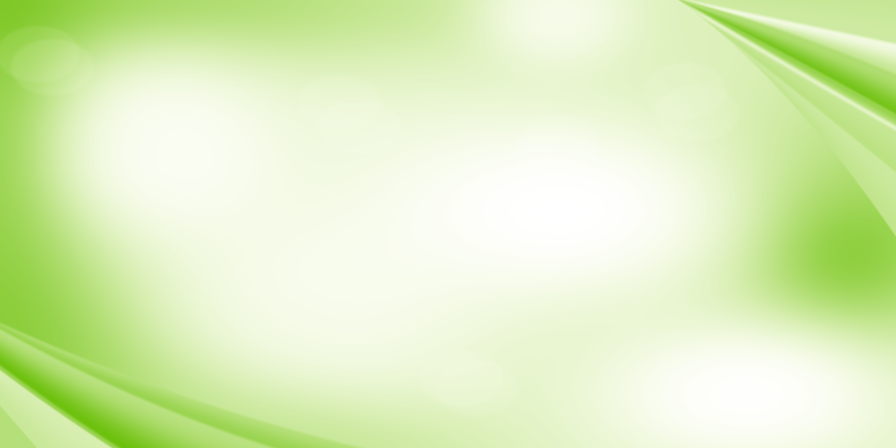
Give the GLSL for this background, as a WebGL 2 fragment shader.

```glsl
#version 300 es
precision highp float;
// Soft green and white glow background with silky ribbons in two corners.

uniform vec2 u_resolution;
out vec4 outColor;

// Light removed from white at full greenness, and how early each channel fades
const vec3 GREEN_ABSORPTION = vec3(0.56, 0.24, 0.93);
const vec3 GREEN_CURVE = vec3(1.0, 1.0, 0.87);
const float BASE_TINT = 0.19;
const float EDGE_SOFTNESS = 0.010;
const float RIM_WIDTH = 0.006;

// Ribbon edges as quadratics: height = c.x + c.y * x + c.z * x * x
const vec3 LOW_VEIL = vec3(0.284, -0.45, 0.13);
const vec3 LOW_FOLD = vec3(0.27, -0.55, 0.19);
const vec3 LOW_RIM = vec3(0.18, -0.75, 0.22);
const vec3 LOW_CORNER = vec3(0.10, -1.15, 0.0);

const float TOP_START = 1.51;
const vec3 TOP_VEIL = vec3(1.0, -0.72, -0.75);
const vec3 TOP_FOLD = vec3(1.0, -0.77, -0.05);
const vec3 TOP_RIM = vec3(1.0, -0.60, 0.03);
const vec3 TOP_DARK = vec3(1.0, -0.50, -0.06);
const vec3 TOP_SHEEN = vec3(1.0, -0.28, -0.14);
const vec3 TOP_CORNER = vec3(1.0, -0.21, 0.0);

// Faint lens discs, scattered around a few cluster centres
const int CLUSTERS = 5;
const int DISCS_PER_CLUSTER = 2;
const vec2 CLUSTER_CENTER[CLUSTERS] = vec2[](
    vec2(0.15, 0.86), vec2(0.79, 0.74), vec2(1.54, 0.765),
    vec2(1.28, 0.69), vec2(1.03, 0.17));
const vec2 DISC_RADIUS = vec2(0.094, 0.064);
const vec2 DISC_SPREAD = vec2(0.13, 0.08);
const float DISC_LIGHT = 0.10;

float hash(vec2 p) {
    return fract(sin(dot(p, vec2(127.1, 311.7))) * 43758.5453);
}

float glow(vec2 p, vec2 center, vec2 radius) {
    vec2 d = (p - center) / radius;
    return exp(-dot(d, d));
}

// Flatter core than glow(), with a softly rounded border
float cloud(vec2 p, vec2 center, vec2 radius) {
    vec2 d = (p - center) / radius;
    return exp(-pow(dot(d, d), 1.4));
}

float curve(vec3 c, float x) {
    return c.x + x * (c.y + x * c.z);
}

// Paints beyond one edge, grading greenness towards the next edge
float ribbon(float green, vec2 p, vec3 edge, vec3 next, float side, vec2 shade) {
    float depth = (p.y - curve(edge, p.x)) * side;
    float span = (curve(next, p.x) - curve(edge, p.x)) * side;
    float t = smoothstep(0.0, 1.0, depth / max(span, 0.004));
    return mix(green, mix(shade.x, shade.y, t), smoothstep(0.0, EDGE_SOFTNESS, depth));
}

float rim(vec2 p, vec3 edge) {
    float d = (p.y - curve(edge, p.x)) / RIM_WIDTH;
    return exp(-d * d);
}

float background(vec2 p) {
    // Green haze gathered along the borders
    float leftWidth = 0.19 + 0.13 * smoothstep(0.65, 0.25, p.y);
    float left = 0.67 * exp(-pow(p.x / leftWidth, 2.0));
    float top = 0.62 * exp(-pow((1.0 - p.y) / 0.14, 2.0) - pow(p.x / 0.95, 2.0));
    float right = 0.64 * glow(p, vec2(1.89, 0.43), vec2(0.20, 0.16));
    float rightHaze = 0.38 * glow(p, vec2(2.0, 0.57), vec2(0.36, 0.33));
    float low = (p.y - curve(LOW_VEIL, p.x)) / 0.14;
    float lowHaze = 0.30 * exp(-low * low) * smoothstep(1.4, 0.6, p.x);

    float clear = (1.0 - BASE_TINT) * (1.0 - left) * (1.0 - top);
    clear *= (1.0 - right) * (1.0 - rightHaze) * (1.0 - lowHaze);
    float green = 1.0 - clear;

    // White clouds
    green *= 1.0 - 0.80 * cloud(p, vec2(0.37, 0.67), vec2(0.28, 0.23));
    green *= 1.0 - 0.65 * cloud(p, vec2(0.72, 0.31), vec2(0.41, 0.23));
    green *= 1.0 - 0.40 * cloud(p, vec2(0.82, 0.58), vec2(0.42, 0.24));
    green *= 1.0 - cloud(p, vec2(1.25, 0.53), vec2(0.41, 0.21));
    green *= 1.0 - 0.75 * cloud(p, vec2(1.24, 0.97), vec2(0.19, 0.13));
    green *= 1.0 - 0.97 * cloud(p, vec2(1.67, 0.12), vec2(0.35, 0.17));
    return green;
}

float discs(vec2 p, float green) {
    for (int i = 0; i < CLUSTERS; i++) {
        for (int j = 0; j < DISCS_PER_CLUSTER; j++) {
            vec2 seed = vec2(float(i), float(j));
            vec2 jitter = vec2(hash(seed), hash(seed + 7.3)) - 0.5;
            vec2 d = (p - CLUSTER_CENTER[i] - jitter * DISC_SPREAD) / DISC_RADIUS;
            green *= 1.0 - DISC_LIGHT * smoothstep(1.06, 0.90, length(d));
        }
    }
    return green;
}

void main() {
    vec2 p = gl_FragCoord.xy / u_resolution * vec2(2.0, 1.0);
    float green = discs(p, background(p));

    // Lower left ribbons, from the veil inward to the corner
    green = ribbon(green, p, LOW_VEIL, LOW_FOLD, -1.0, vec2(0.50, 0.70));
    green = ribbon(green, p, LOW_FOLD, LOW_RIM, -1.0, vec2(0.48, 1.04));
    green = ribbon(green, p, LOW_RIM, LOW_CORNER, -1.0, vec2(0.28, 0.38));
    green = ribbon(green, p, LOW_CORNER, LOW_CORNER, -1.0, vec2(0.45, 0.52));
    green *= 1.0 - 0.3 * rim(p, LOW_RIM);

    // Upper right ribbons, fanning out from one point on the top border
    vec2 q = vec2(max(p.x - TOP_START, 0.0), p.y);
    green = ribbon(green, q, TOP_VEIL, TOP_FOLD, 1.0, vec2(0.44, 0.36));
    green = ribbon(green, q, TOP_FOLD, TOP_RIM, 1.0, vec2(0.48, 0.40));
    green = ribbon(green, q, TOP_RIM, TOP_DARK, 1.0, vec2(0.45, 0.72));
    green = ribbon(green, q, TOP_DARK, TOP_SHEEN, 1.0, vec2(0.98, 0.55));
    green = ribbon(green, q, TOP_SHEEN, TOP_CORNER, 1.0, vec2(0.42, 0.10));
    green = ribbon(green, q, TOP_CORNER, vec3(1.05, 0.0, 0.0), 1.0, vec2(0.34, 0.42));
    green *= 1.0 - 0.5 * rim(q, TOP_RIM) * smoothstep(0.0, 0.08, q.x);

    vec3 absorbed = GREEN_ABSORPTION * pow(vec3(max(green, 0.0)), GREEN_CURVE);
    outColor = vec4(clamp(1.0 - absorbed, 0.0, 1.0), 1.0);
}
```
